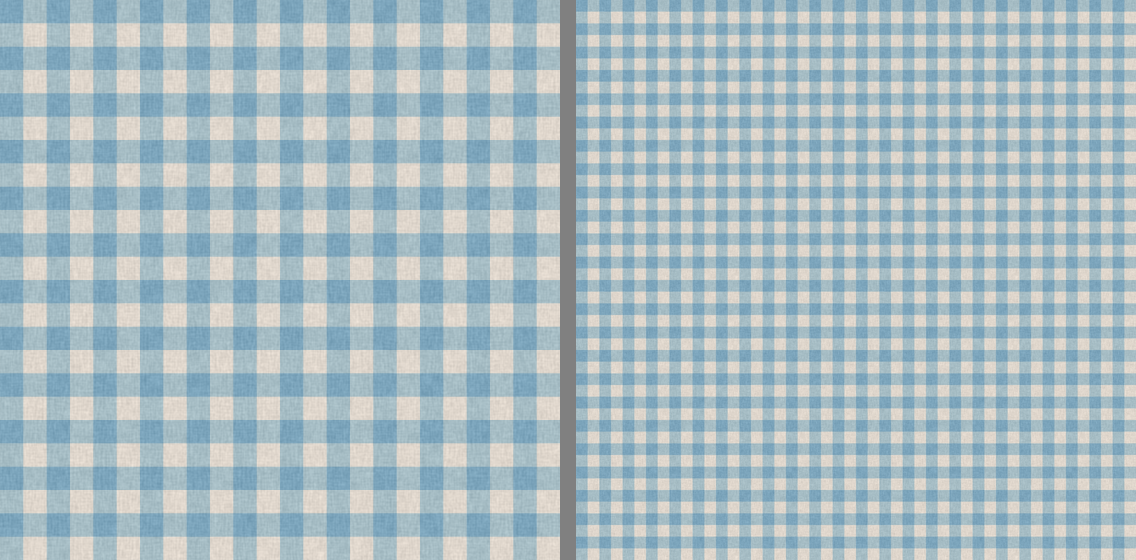
Left: one tile. Right: repeated 2 by 2.
Give the GLSL for this pattern, as a Shadertoy shader.

```glsl
// Blue and cream gingham check with a fine woven linen grain.

// Pseudo-random unit gradient for a lattice point, wrapped to the period.
vec2 latticeGradient(vec2 cell, vec2 period, uint seed) {
    uvec2 c = uvec2(mod(cell, period));
    uint h = c.x * 1973u + c.y * 9277u + seed * 26699u;
    h = (h ^ (h >> 15)) * 73471u;
    h = (h ^ (h >> 13)) * 91813u;
    h ^= h >> 16;
    float angle = 6.28318 * float(h & 65535u) / 65536.0;
    return vec2(cos(angle), sin(angle));
}

// Gradient noise over the unit canvas, seamless for a whole-number period.
float wrappedNoise(vec2 uv, vec2 period, uint seed) {
    vec2 p = uv * period;
    vec2 i = floor(p), f = p - i;
    vec2 s = f * f * f * (f * (f * 6.0 - 15.0) + 10.0);
    vec2 e = vec2(1.0, 0.0);
    float a = dot(latticeGradient(i, period, seed), f);
    float b = dot(latticeGradient(i + e.xy, period, seed), f - e.xy);
    float c = dot(latticeGradient(i + e.yx, period, seed), f - e.yx);
    float d = dot(latticeGradient(i + e.xx, period, seed), f - e.xx);
    return mix(mix(a, b, s.x), mix(c, d, s.x), s.y);
}

// Coverage of dyed bands, each filling half of a repeat, with smooth edges.
vec2 dyedBands(vec2 uv) {
    vec2 fromCentre = abs(fract(uv * 12.0 + vec2(0.25, 0.75)) - 0.5);
    vec2 soft = 12.0 * 0.6 / iResolution.xy;
    return smoothstep(-soft, soft, 0.25 - fromCentre);
}

void mainImage(out vec4 fragColor, in vec2 fragCoord) {
    vec2 uv = fragCoord / iResolution.xy;

    // Warp and weft: cream, one dyed thread set, or both
    vec2 bands = dyedBands(uv);
    vec3 cream = vec3(0.875, 0.84, 0.80);
    vec3 halfBlue = vec3(0.65, 0.74, 0.77);
    vec3 fullBlue = vec3(0.485, 0.645, 0.735);
    vec3 color = mix(mix(cream, halfBlue, bands.x),
                     mix(halfBlue, fullBlue, bands.x), bands.y);

    // Linen grain: upright and level threads, fine slubs, faint mottling
    float grain = 0.050 * wrappedNoise(uv, vec2(256.0, 48.0), 1u)
                + 0.035 * wrappedNoise(uv, vec2(48.0, 256.0), 2u)
                + 0.040 * wrappedNoise(uv, vec2(230.0, 210.0), 3u)
                + 0.015 * wrappedNoise(uv, vec2(36.0), 4u);
    color += grain * vec3(1.0, 0.95, 0.9);

    fragColor = vec4(clamp(color, 0.0, 1.0), 1.0);
}
```
